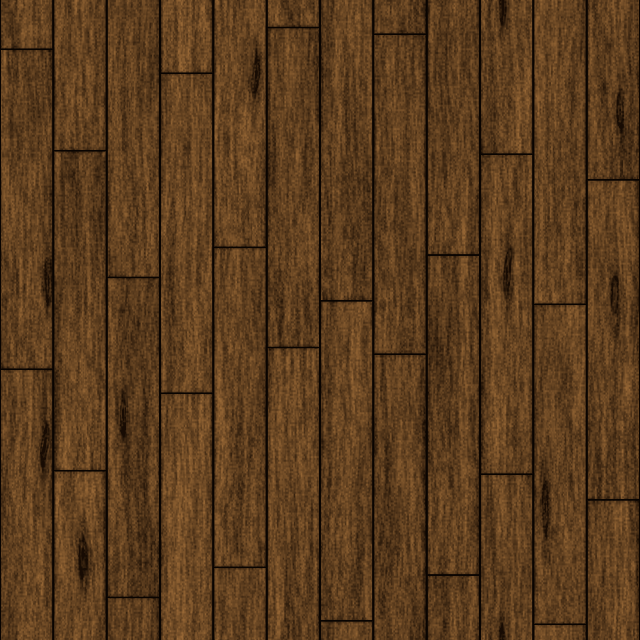
Give the GLSL for this texture, as a WebGL 2 fragment shader.

```glsl
#version 300 es
precision highp float;
// Dark wooden floor: twelve columns of upright planks with staggered end joints.
// Each plank gets its own seed, which drives stretched noise for the grain,
// its overall tone and an occasional long dark knot. Seams are drawn on top.

uniform vec2 u_resolution;
out vec4 fragColor;

const float COLUMNS = 12.0;
const float PLANKS_PER_COLUMN = 2.0;
const vec2 SEAM_HALF_WIDTH = vec2(0.0017, 0.0013);
const vec3 SHADOW_BROWN = vec3(0.09, 0.045, 0.01);
const vec3 LIGHT_BROWN = vec3(0.545, 0.37, 0.19);
const vec3 SEAM_COLOR = vec3(0.035, 0.015, 0.004);

// Height of the end joint in each column, as a fraction of a plank
const float JOINT[12] = float[12](0.846, 0.529, 0.133, 0.771, 0.227, 0.914,
                                  0.060, 0.893, 0.203, 0.518, 0.049, 0.438);

float hash(vec2 p) {
    return fract(sin(dot(p, vec2(127.1, 311.7))) * 43758.5453);
}

float noise(vec2 p) {
    vec2 cell = floor(p);
    vec2 f = fract(p);
    f = f * f * (3.0 - 2.0 * f);
    float low = mix(hash(cell), hash(cell + vec2(1.0, 0.0)), f.x);
    float high = mix(hash(cell + vec2(0.0, 1.0)), hash(cell + vec2(1.0, 1.0)), f.x);
    return mix(low, high, f.y);
}

// Noise centred on zero, stretched along the plank
float grainLayer(vec2 p, vec2 frequency, vec2 seed) {
    return noise(p * frequency + seed) - 0.5;
}

// Broad bands, streaks, fibres and small pores
float woodGrain(vec2 p, vec2 seed) {
    p.x += 0.08 * grainLayer(p, vec2(1.0, 4.0), seed + 7.0);
    float grain = 0.32 * grainLayer(p, vec2(5.0, 1.2), seed);
    grain += 0.30 * grainLayer(p, vec2(14.0, 4.0), seed + 13.0);
    grain += 0.38 * grainLayer(p, vec2(30.0, 24.0), seed + 29.0);
    grain += 0.38 * grainLayer(p, vec2(36.0, 170.0), seed + 41.0);
    return grain;
}

// Darkness of a long knot with wavering rings
float knot(vec2 p, vec2 center, vec2 radius, vec2 seed) {
    vec2 q = (p - center) / radius;
    q.x += 0.7 * grainLayer(p, vec2(3.0, 9.0), seed);
    float d = length(q);
    float rings = 0.5 + 0.5 * sin(d * 17.0 + 3.0 * noise(p * vec2(12.0, 30.0) + seed));
    return (1.0 - smoothstep(0.1, 1.0, d)) * (0.4 + 0.35 * rings);
}

// Coverage of a seam at a distance from its centre line
float seam(float dist, float halfWidth, float pixel) {
    return 1.0 - smoothstep(halfWidth - 0.5 * pixel, halfWidth + 0.5 * pixel, dist);
}

void main() {
    vec2 uv = gl_FragCoord.xy / u_resolution;
    vec2 pixel = 1.0 / u_resolution;

    // Plank index and position inside the plank
    float column = min(floor(uv.x * COLUMNS), COLUMNS - 1.0);
    float along = uv.y * PLANKS_PER_COLUMN - JOINT[int(column)];
    vec2 plank = vec2(column, mod(floor(along), PLANKS_PER_COLUMN));
    vec2 p = vec2(fract(uv.x * COLUMNS), fract(along));
    vec2 seed = 60.0 * vec2(hash(plank + 3.1), hash(plank + 8.7));

    // Tone from plank variation, grain and knot
    float tone = 0.66 + 0.12 * (hash(plank + 5.3) - 0.5) + woodGrain(p, seed);
    vec2 center = vec2(mix(0.15, 0.95, hash(plank + 1.9)), mix(0.2, 0.8, hash(plank + 6.4)));
    vec2 radius = vec2(0.17, mix(0.13, 0.22, hash(plank + 2.6)));
    float hasKnot = step(0.6, hash(plank + 9.2));
    tone -= hasKnot * knot(p, center, radius, seed);

    // Soft shade beside the seams, then the seams themselves
    vec2 edge = min(p, 1.0 - p) / vec2(COLUMNS, PLANKS_PER_COLUMN);
    tone -= 0.16 * (1.0 - smoothstep(0.001, 0.007, min(edge.x, edge.y)));
    vec3 color = mix(SHADOW_BROWN, LIGHT_BROWN, clamp(tone, 0.0, 1.1));
    float gap = max(seam(edge.x, SEAM_HALF_WIDTH.x, pixel.x),
                    seam(edge.y, SEAM_HALF_WIDTH.y, pixel.y));
    fragColor = vec4(mix(color, SEAM_COLOR, gap), 1.0);
}
```
